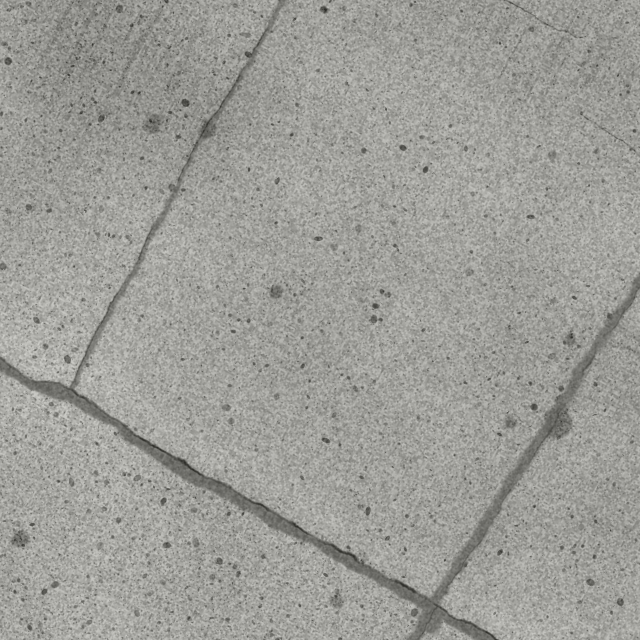
This texture is drawn by a Shadertoy shader. Its source:

```glsl
// Worn concrete slabs split by three rough joints, with chips, pits and hairline cracks.
// Joints are signed distances to warped polylines; aggregate is layered cells of
// random ellipses over value-noise grain, shaded as one warm grey tone.

#define BASE_TONE 0.645
#define MOTTLE 0.10
#define GRAIN 0.19
#define FINE_SCALE 370.0
#define PIT_DEPTH 0.31
#define JOINT_TONE 0.445
#define JOINT_WIDTH 0.0082
#define WARP 0.010
#define WARMTH vec3(0.002, 0.002, -0.017)

const vec2 MAIN[7] = vec2[7](vec2(-.01, .438), vec2(.052, .397), vec2(.111, .385),
    vec2(.26, .28), vec2(.404, .203), vec2(.56, .115), vec2(.8, -.02));
const vec2 LEFT[7] = vec2[7](vec2(.453, 1.02), vec2(.391, .902), vec2(.319, .792),
    vec2(.267, .688), vec2(.195, .551), vec2(.156, .486), vec2(.111, .388));
const vec2 RIGHT[7] = vec2[7](vec2(1.02, .585), vec2(.924, .447), vec2(.866, .349),
    vec2(.794, .238), vec2(.716, .115), vec2(.67, .043), vec2(.635, -.02));

// Large chips: centre, radius, depth
const vec4 CHIPS[9] = vec4[9](vec4(.238, .806, .014, .14), vec4(.43, .543, .01, .22),
    vec4(.868, .338, .021, .18), vec4(.029, .158, .012, .2), vec4(.508, .985, .006, .33),
    vec4(.799, .338, .008, .18), vec4(.892, .467, .008, .18),
    vec4(.527, .06, .011, .16), vec4(.323, .797, .014, .16));

// Integer hash giving four values in 0..1
vec4 hash4(vec2 cell, uint seed) {
    uvec2 q = uvec2(ivec2(cell));
    uint h = q.x * 1597331u ^ q.y * 3812011u ^ (seed + 1u) * 2798791u;
    h = (h ^ (h >> 16)) * 0x85ebca6bu;
    h = (h ^ (h >> 13)) * 0xc2b2ae35u;
    h ^= h >> 16;
    return vec4(h & 255u, (h >> 8) & 255u, (h >> 16) & 255u, h >> 24) / 255.0;
}

float noise(vec2 p) {
    vec2 i = floor(p), f = fract(p);
    f = f * f * (3.0 - 2.0 * f);
    return mix(mix(hash4(i, 0u).x, hash4(i + vec2(1, 0), 0u).x, f.x),
               mix(hash4(i + vec2(0, 1), 0u).x, hash4(i + vec2(1, 1), 0u).x, f.x), f.y);
}

float fbm(vec2 p) {
    float sum = 0.0, amp = 0.533;
    for (int i = 0; i < 4; i++) {
        sum += amp * noise(p);
        p = mat2(1.6, 1.2, -1.2, 1.6) * p + 7.3;
        amp *= 0.5;
    }
    return sum;
}

// Distance to a segment, positive on its left side
float segment(vec2 p, vec2 a, vec2 b) {
    vec2 e = b - a, v = p - a;
    float d = length(v - e * clamp(dot(v, e) / dot(e, e), 0.0, 1.0));
    return e.x * v.y < e.y * v.x ? -d : d;
}

float polyline(vec2 p, vec2 pts[7]) {
    float best = 9.0;
    for (int i = 0; i < 6; i++) {
        float d = segment(p, pts[i], pts[i + 1]);
        if (abs(d) < abs(best)) best = d;
    }
    return best;
}

float glow(vec2 v, float r) { return exp(-dot(v, v) / (r * r)); }

float cover(float d, float r, float soft) {
    return 1.0 - smoothstep(r - soft, r + soft, abs(d));
}

// Scattered ellipses: one random pit per cell, kept with the given chance
float pits(vec2 p, float scale, float chance, float soft, uint seed) {
    vec2 q = p * scale, cell = floor(q);
    float dark = 0.0;
    for (int n = 0; n < 9; n++) {
        vec2 c = cell + vec2(n % 3 - 1, n / 3 - 1);
        vec4 h = hash4(c, seed), k = hash4(c, seed + 9u);
        vec2 v = q - c - h.xy;
        float a = 6.2832 * k.x, r = mix(0.1, 0.27, h.w * h.w);
        v = mat2(cos(a), sin(a), -sin(a), cos(a)) * v * vec2(1.0, 1.0 + k.y);
        dark = max(dark, step(h.z, chance) * mix(0.3, 1.0, k.z) * cover(length(v), r, soft * scale));
    }
    return dark;
}

void mainImage(out vec4 fragColor, in vec2 fragCoord) {
    vec2 p = fragCoord / iResolution.xy;
    float soft = max(1.0 / iResolution.y, 0.0014);
    vec2 rough = vec2(fbm(p * 45.0), fbm(p * 45.0 + 51.0)) - 0.5, w = p + WARP * rough;
    float dm = polyline(w, MAIN), dl = polyline(w, LEFT), dr = polyline(w, RIGHT);
    float below = smoothstep(0.01, -0.01, dm), west = (1.0 - below) * smoothstep(0.02, -0.02, dl);

    // Broad stains and worn light areas
    float tone = BASE_TONE + MOTTLE * (fbm(p * 6.0 + 3.0) - 0.5) + 0.03 * below;
    tone -= 0.055 * glow(p - vec2(.14, .88), .17) + 0.025 * glow(p - vec2(.6, .41), .22);
    tone -= 0.03 * glow(p - vec2(.82, .94), .12) + 0.05 * glow(p - vec2(.99, .41), .07);
    tone += 0.03 * glow(p - vec2(.27, .6), .08) + 0.03 * glow(p - vec2(.08, .48), .12);
    tone += 0.03 * glow(vec2(dm - 0.04, 0), 0.03);

    // Brushed streaks along the slab directions
    vec2 s = mat2(.879, .477, -.477, .879) * p;
    float brushed = glow(p - vec2(.18, .96), .14) + glow(p - vec2(.84, .93), .12);
    tone -= 0.08 * brushed * smoothstep(0.55, 0.9, noise(s * vec2(210, 14)));
    tone -= 0.12 * glow(p - vec2(.99, .43), .06) * smoothstep(0.5, 0.9, noise(s.yx * vec2(130, 18)));

    // Sandy grain, pits in three sizes, chips
    float grain = noise(s * FINE_SCALE) - 0.5, grit = noise(s.yx * FINE_SCALE * 0.6 + 19.0);
    tone += GRAIN * (grain + 0.4 * grit - 0.2) - 0.1 * smoothstep(0.68, 0.95, grit);
    float density = (0.32 + 0.5 * below + 0.25 * west) * (0.6 + 0.8 * fbm(p * 9.0 + 20.0));
    float dark = 0.7 * pits(p, 150.0, density, soft, 1u);
    dark = max(dark, 0.9 * pits(p, 76.0, density * 0.65, soft, 2u));
    tone -= PIT_DEPTH * max(dark, pits(p, 37.0, density * 0.4, soft, 3u));
    for (int i = 0; i < 9; i++) {
        vec4 c = CHIPS[i];
        tone -= c.w * cover(length(w - c.xy) + rough.y * c.z, c.z, 2.0 * soft) * (0.8 + 0.4 * grit);
    }

    // Hairline cracks
    float crack = min(abs(segment(w, vec2(.77, 1.01), vec2(.9, .94))), abs(segment(w, vec2(.91, .82), vec2(1.01, .752))));
    tone -= 0.2 * cover(crack, 0.001, soft) * (0.5 + grit);

    // Joint beds, soft shade and broken dark lips
    float width = JOINT_WIDTH * (0.65 + 0.7 * noise(p * 24.0));
    float bed = max(cover(dm, width * 1.1, 0.003), 0.8 * cover(dl, width * 0.55, 0.003));
    bed = max(bed, 0.9 * cover(dr, width * 0.95, 0.004));
    bed = max(bed, cover(length(w - vec2(.672, .03)), 0.019, 0.005));
    tone = mix(tone, JOINT_TONE + 0.1 * grain + 0.08 * (grit - 0.5), bed * 0.92);
    tone -= 0.04 * exp(-min(abs(dm), min(abs(dl), abs(dr))) / 0.009);
    float broken = smoothstep(0.25, 0.65, noise(p * 30.0 + 8.0));
    float lip = cover(dm - width * 0.9, 0.0018, soft) * (0.35 + 0.65 * broken);
    lip = max(lip, 0.65 * broken * cover(dl + width * 0.4, 0.0012, soft));
    lip = max(lip, 0.45 * broken * cover(dr - width * 0.7, 0.0012, soft));
    fragColor = vec4(max(tone - 0.24 * lip, 0.18) + WARMTH, 1.0);
}
```
